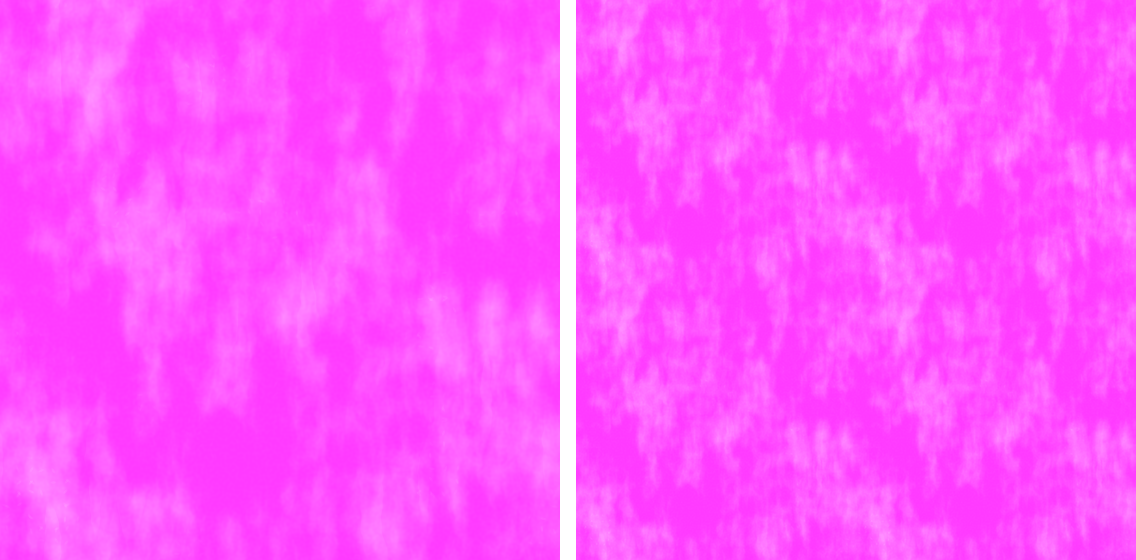
Left, the tile; right, the same tile 2 across and 2 down.
A three.js fragment shader for this texture:

```glsl
// Weathered magenta plaster: cloudy patches, vertical streaks, drips and small flecks, tiling.
#define DEEP_COLOR vec3(1.0, 0.228, 1.0)
#define PALE_COLOR vec3(1.0, 0.56, 1.0)
#define CLOUD_REPEATS vec2(3.0, 3.0)
#define STREAK_REPEATS vec2(15.0, 4.0)
#define MOTTLE_REPEATS vec2(20.0, 15.0)
#define DRIP_REPEATS vec2(17.0, 3.0)
#define FLECK_REPEATS 46.0
#define CONTRAST 0.87
#define BRIGHTNESS 0.215
#define DRIP_STRENGTH 0.13
#define FLECK_STRENGTH 0.11
#define GRAIN_STRENGTH 0.06

varying vec2 vUv;

vec2 hash2(vec2 cell, float seed) {
  vec3 p = fract(vec3(cell.xyx + seed * 7.31) * vec3(0.1031, 0.1030, 0.0973));
  p += dot(p, p.yzx + 33.33);
  return fract((p.xx + p.yz) * p.zy);
}

// Contribution of one lattice corner, wrapped to the repeat count
float cornerSlope(vec2 cell, vec2 offset, vec2 repeats, float seed) {
  float angle = 6.2832 * hash2(mod(cell, repeats), seed).x;
  return dot(vec2(cos(angle), sin(angle)), offset);
}

// Periodic gradient noise centred on zero
float noise(vec2 uv, vec2 repeats, float seed) {
  vec2 p = uv * repeats;
  vec2 i = floor(p);
  vec2 f = p - i;
  vec2 w = f * f * f * (f * (f * 6.0 - 15.0) + 10.0);
  vec2 e = vec2(1.0, 0.0);
  float low = mix(cornerSlope(i, f, repeats, seed),
                  cornerSlope(i + e.xy, f - e.xy, repeats, seed), w.x);
  float high = mix(cornerSlope(i + e.yx, f - e.yx, repeats, seed),
                   cornerSlope(i + e.xx, f - e.xx, repeats, seed), w.x);
  return mix(low, high, w.y);
}

float layeredNoise(vec2 uv, vec2 repeats, float seed) {
  float sum = 0.0;
  float gain = 1.0;
  for (int octave = 0; octave < 4; octave++) {
    sum += gain * noise(uv, repeats, seed);
    repeats *= 2.0;
    gain *= 0.5;
    seed += 1.0;
  }
  return sum;
}

// Short scratches, one randomly turned ellipse in some of the cells
float flecks(vec2 uv, float seed) {
  vec2 p = uv * FLECK_REPEATS;
  vec2 cell = mod(floor(p), FLECK_REPEATS);
  vec2 place = hash2(cell, seed);
  vec2 kind = hash2(cell, seed + 1.0);
  vec2 d = fract(p) - mix(vec2(0.35), vec2(0.65), place);
  float angle = 3.1416 * kind.x;
  float c = cos(angle);
  float s = sin(angle);
  d = vec2(c * d.x + s * d.y, c * d.y - s * d.x);
  float reach = length(d / vec2(0.31, 0.13));
  return (1.0 - smoothstep(0.4, 1.0, reach)) * step(0.6, kind.y);
}

void main() {
  // Ragged displacement breaks up straight edges
  vec2 ragged = vec2(noise(vUv, vec2(9.0), 3.0), noise(vUv, vec2(9.0), 5.0));
  ragged += 0.4 * vec2(noise(vUv, vec2(47.0), 7.0), noise(vUv, vec2(47.0), 9.0));
  vec2 uv = vUv + 0.012 * ragged;

  // Soft layers
  float clouds = layeredNoise(uv, CLOUD_REPEATS, 11.0);
  float streaks = layeredNoise(uv, STREAK_REPEATS, 21.0);
  float mottle = layeredNoise(uv, MOTTLE_REPEATS, 31.0);
  float tone = clouds + 0.6 * streaks + 0.4 * mottle;

  // Crisp tapered drips where the plaster is worn
  float worn = smoothstep(-0.2, 0.3, clouds);
  float drip = noise(uv, DRIP_REPEATS, 41.0) + 0.25 * noise(uv, DRIP_REPEATS * 2.0, 43.0);
  float drips = smoothstep(0.17, 0.23, drip) * worn;

  // Clustered flecks and fine grain
  float cluster = smoothstep(0.0, 0.35, noise(vUv, vec2(7.0, 6.0), 51.0)) * (0.3 + 0.7 * worn);
  float scratches = 0.0;
  for (int layer = 0; layer < 2; layer++) {
    float shift = float(layer);
    scratches += flecks(vUv + 0.37 * shift, 61.0 + 5.0 * shift);
  }
  float grain = noise(vUv, vec2(150.0), 71.0);

  // Soft floor keeps the deep areas flat
  float level = BRIGHTNESS + CONTRAST * tone + DRIP_STRENGTH * drips;
  level = 0.5 * (level + sqrt(level * level + 0.011));
  level += FLECK_STRENGTH * scratches * cluster + GRAIN_STRENGTH * grain;
  gl_FragColor = vec4(mix(DEEP_COLOR, PALE_COLOR, clamp(level, 0.0, 1.0)), 1.0);
}
```
